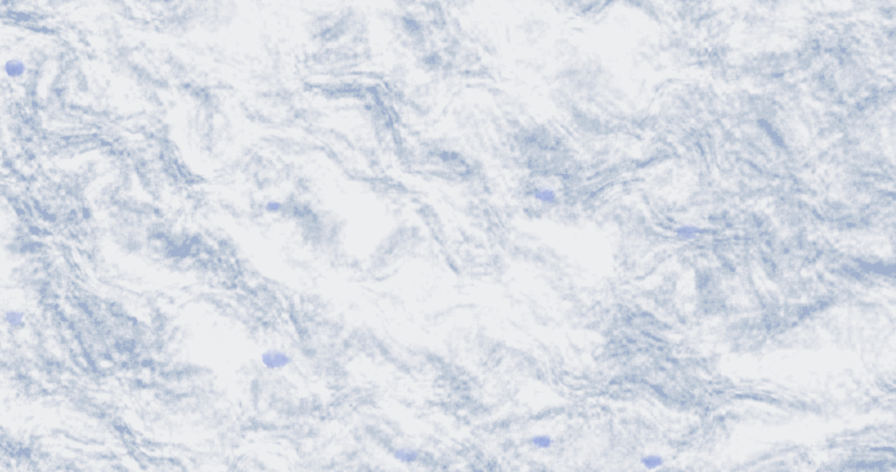
Give the GLSL for this texture, as a Shadertoy shader.

```glsl
// Sunlit snow crust: soft drifts, lumps lit from above and fine grains.
// Layers of noise slopes add up to one tone, which a colour ramp turns
// into white and blue-grey; a few blue dents with clumps are scattered on top.

const vec3 DEEP_SHADE = vec3(0.64, 0.70, 0.81);
const vec3 SHADE      = vec3(0.76, 0.80, 0.85);
const vec3 HALF_SHADE = vec3(0.83, 0.85, 0.89);
const vec3 SNOW       = vec3(0.88, 0.89, 0.91);
const vec3 SUNLIT     = vec3(0.925, 0.932, 0.942);
const vec3 DENT_BLUE  = vec3(0.61, 0.67, 0.87);

const vec2 TO_LIGHT = vec2(0.22, 0.66);
const float NOISE_DEVIATION = 0.214;

float hash(vec2 p) {
    vec3 q = fract(p.xyx * vec3(0.1031, 0.1030, 0.0973));
    q += dot(q, q.yzx + 33.33);
    return fract((q.x + q.y) * q.z);
}

// Smooth value noise, scaled to zero mean and unit deviation.
float noise(vec2 p) {
    vec2 cell = floor(p), f = fract(p);
    f = f * f * f * (f * (f * 6.0 - 15.0) + 10.0);
    float low  = mix(hash(cell), hash(cell + vec2(1.0, 0.0)), f.x);
    float high = mix(hash(cell + vec2(0.0, 1.0)), hash(cell + 1.0), f.x);
    return (mix(low, high, f.y) - 0.5) / NOISE_DEVIATION;
}

vec2 rotate(vec2 p, float angle) {
    float c = cos(angle), s = sin(angle);
    return vec2(c * p.x - s * p.y, s * p.x + c * p.y);
}

// Weighted octaves, turned between layers; the weights keep unit deviation.
float fbm(vec2 p, int octaves, float gain) {
    float sum = 0.0, power = 0.0, weight = 1.0;
    for (int i = 0; i < octaves; i++) {
        sum += weight * noise(p);
        power += weight * weight;
        weight *= gain;
        p = rotate(p, 0.65) * 2.03 + 17.3;
    }
    return sum * inversesqrt(power);
}

// Brightness of lumps: the side facing the light minus the side behind.
float litLumps(vec2 p, float frequency, int octaves, float gain) {
    float sum = 0.0, power = 0.0, weight = 1.0;
    for (int i = 0; i < octaves; i++) {
        vec2 q = p * frequency + float(i) * 31.7;
        sum += weight * (noise(q) - noise(q + TO_LIGHT));
        power += weight * weight;
        weight *= gain;
        frequency *= 1.93;
    }
    return sum * inversesqrt(power);
}

// Tone in deviations from the mean to snow colour.
vec3 snowRamp(float tone) {
    vec3 color = mix(DEEP_SHADE, SHADE, smoothstep(-3.0, -1.5, tone));
    color = mix(color, HALF_SHADE, clamp((tone + 1.5) / 0.8, 0.0, 1.0));
    color = mix(color, SNOW, clamp((tone + 0.7) / 0.73, 0.0, 1.0));
    return mix(color, SUNLIT, clamp((tone - 0.03) / 0.97, 0.0, 1.0));
}

// Soft-edged blob with a ragged outline.
float blob(vec2 p, vec2 radius, float softness, float ragged) {
    return 1.0 - smoothstep(1.0 - softness, 1.0 + softness, length(p / radius) + ragged);
}

// Dent coverage in x, the clump of snow above it in y.
vec2 dents(vec2 p, float spacing, float density) {
    vec2 cell = floor(p / spacing);
    vec2 jitter = vec2(hash(cell + 5.1), hash(cell + 9.7));
    vec2 local = p - (cell + 0.3 + 0.4 * jitter) * spacing;
    float present = step(hash(cell + 2.3), density);
    float size = mix(0.010, 0.020, hash(cell + 14.9));
    float ragged = 0.16 * fbm(p * 65.0, 2, 0.6);
    float dent = blob(local, size * vec2(1.25, 0.9), 0.35, ragged);
    float clump = blob(local - size * vec2(0.3, 1.5), size * vec2(1.9, 1.1), 0.4, ragged);
    return present * vec2(dent * mix(0.35, 0.95, hash(cell + 21.1)), clump);
}

void mainImage(out vec4 fragColor, in vec2 fragCoord) {
    vec2 p = fragCoord / iResolution.y;
    float across = fragCoord.x / iResolution.x;

    // Wind direction: steep streaks at the left, flatter ones at the right.
    vec2 bend = 0.018 * vec2(noise(p * 9.0), noise(p * 9.0 + 40.0));
    vec2 wind = rotate(p + bend, mix(0.65, 0.2, across)) * vec2(0.62, 1.15);

    float drifts = fbm(wind * 5.0 + 3.0, 3, 0.65);
    float lumps  = litLumps(wind + 7.0, 13.0, 2, 0.8);
    float crumbs = litLumps(p + bend, 42.0, 2, 0.75);
    float grains = fbm(p * 105.0, 2, 0.6);

    // Shaded and left-hand snow is rougher, bright drifts are smoother.
    float roughness = mix(1.15, 0.85, across) * (1.0 - 0.2 * clamp(drifts, -1.0, 1.5));
    float tone = 0.62 * drifts + 0.50 * lumps + roughness * (0.44 * crumbs + 0.34 * grains);

    vec2 dent = dents(p + vec2(0.07, 0.12), 0.27, 0.24);
    tone = mix(tone, 0.9 + 0.3 * grains, 0.75 * dent.y);
    vec3 color = mix(snowRamp(tone), DENT_BLUE + 0.015 * grains, dent.x * (1.0 - 0.6 * dent.y));
    fragColor = vec4(color, 1.0);
}
```
